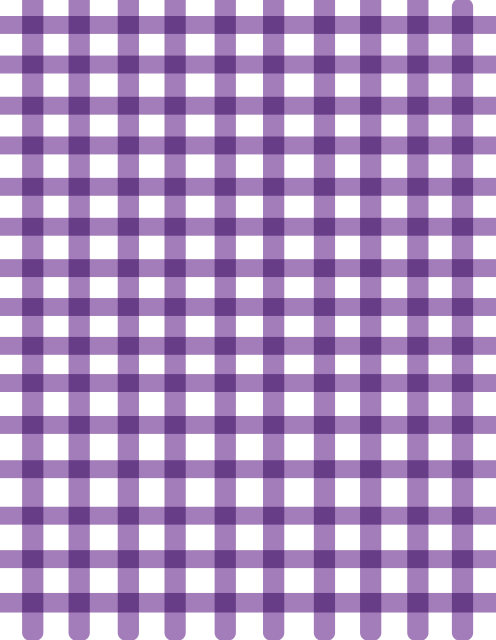
A WebGL 1 fragment shader for this pattern:

```glsl
precision highp float;
// Purple gingham: ten upright ribbons crossed by fifteen level bands on white.
// Both sets drift off an even spacing by a smooth formula, and a translucent
// ink is multiplied where they cross; the ribbons have rounded ends.

uniform vec2 u_resolution;

const float PI = 3.14159265;
const float COLUMNS = 10.0;
const float ROWS = 15.0;
const vec3 INK = vec3(0.64, 0.49, 0.73);

// Antialiased fill of a signed distance.
float fill(float dist, float pixel) {
  return clamp(0.5 - dist / pixel, 0.0, 1.0);
}

float roundedBox(vec2 p, vec2 halfSize, float radius) {
  vec2 q = abs(p) - halfSize + radius;
  return length(max(q, 0.0)) + min(max(q.x, q.y), 0.0) - radius;
}

// Spacing error: a broad bow, a local bulge and an alternating ripple.
float drift(float i, float last, float bow, float bulge, float peak, float ripple) {
  float d = i - peak;
  return bow * sin(PI * i / last)
       + bulge * exp(-d * d / 4.4)
       + ripple * cos(PI * i);
}

// Upright ribbons; the last one also shows its rounded top end.
float ribbons(vec2 p, float pixel) {
  float cover = 0.0;
  for (float i = 0.0; i < COLUMNS; i++) {
    float x = 0.0501 + 0.07465 * i
            + drift(i, COLUMNS - 1.0, 0.0, 0.0082, 6.4, 0.00104);
    float top = i > COLUMNS - 1.5 ? 1.002 : 1.05;
    float bottom = -0.001;
    vec2 center = vec2(x, 0.5 * (top + bottom));
    vec2 halfSize = vec2(0.0166, 0.5 * (top - bottom));
    cover = max(cover, fill(roundedBox(p - center, halfSize, 0.0125), pixel));
  }
  return cover;
}

// Level bands, counted downward; the lowest is slightly wider.
float bands(float depth, float pixel) {
  float cover = 0.0;
  for (float i = 0.0; i < ROWS; i++) {
    float y = 0.0384 + 0.0645 * i
            + drift(i, ROWS - 1.0, -0.0065, -0.01536, 9.65, 0.0006);
    float halfWidth = i > ROWS - 1.5 ? 0.0153 : 0.014;
    cover = max(cover, fill(abs(depth - y) - halfWidth, pixel));
  }
  return cover;
}

void main() {
  // Canvas height is one unit.
  vec2 p = gl_FragCoord.xy / u_resolution.y;
  float pixel = 1.0 / u_resolution.y;

  // Multiply the two inks over white.
  vec3 upright = mix(vec3(1.0), INK, ribbons(p, pixel));
  vec3 level = mix(vec3(1.0), INK, bands(1.0 - p.y, pixel));
  gl_FragColor = vec4(upright * level, 1.0);
}
```
